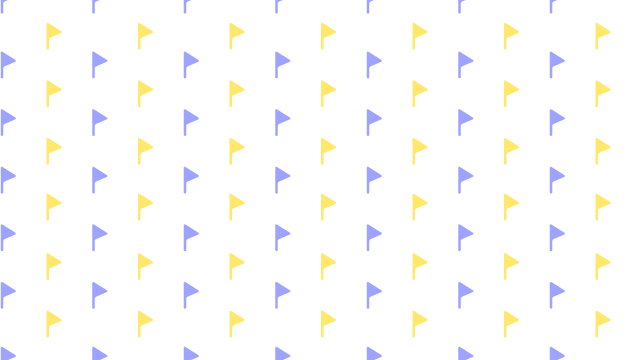
This pattern is drawn by a WebGL 1 fragment shader. Its source:

```glsl
precision highp float;
// Staggered columns of small pennants, alternating blue and yellow on white.
// Each flag is a distance field of half planes joined by rounded intersections;
// a few rows sit slightly off the even pitch.

uniform vec2 u_resolution;

const float GRID_HEIGHT = 432.0;              // design units over the canvas height
const vec2  ORIGIN      = vec2(0.9, 62.0);    // top left of the first blue flag
const vec2  PITCH       = vec2(54.9, 69.1);   // column and row spacing
const float CELL_MARGIN = 6.0;                // room left and above each flag
const float OUTER_PUSH  = 8.7;                // outward shift of the edge blue rows
const float YELLOW_LIFT = 2.2;                // upward shift of one yellow row
const float LIFTED_ROW  = 3.0;

const vec2  APEX         = vec2(19.6, 11.2);  // pennant point before rounding
const float TOP_SLOPE    = 0.63;
const float UNDER_SLOPE  = 0.43;
const float POLE_WIDTH   = 3.0;
const float POLE_HEIGHT  = 32.0;
const float CORNER_ROUND = 2.4;
const float FOOT_ROUND   = 1.4;
const float FILLET       = 2.0;

const vec3 PAPER  = vec3(1.0);
const vec3 BLUE   = vec3(0.62, 0.64, 1.0);
const vec3 YELLOW = vec3(1.0, 0.91, 0.42);

// Intersection with a rounded convex corner
float roundMax(float a, float b, float r) {
    vec2 u = max(vec2(a, b) + r, 0.0);
    return min(-r, max(a, b)) + length(u);
}

// Union with a filleted concave corner
float smoothMin(float a, float b, float k) {
    float h = max(k - abs(a - b), 0.0) / k;
    return min(a, b) - 0.25 * k * h * h;
}

// Signed distance to a flag, top left at zero, y pointing down
float flagDistance(vec2 p) {
    vec2 q = p - APEX;
    float top   = dot(q, normalize(vec2(TOP_SLOPE, -1.0)));
    float under = dot(q, normalize(vec2(UNDER_SLOPE, 1.0)));
    float right = smoothMin(p.x - POLE_WIDTH, under, FILLET);
    float d = roundMax(top, right, CORNER_ROUND);
    d = roundMax(d, -p.x, CORNER_ROUND);
    return roundMax(d, p.y - POLE_HEIGHT, FOOT_ROUND);
}

void main() {
    float unitsPerPixel = GRID_HEIGHT / u_resolution.y;
    vec2 p = vec2(gl_FragCoord.x, u_resolution.y - gl_FragCoord.y) * unitsPerPixel;
    p -= ORIGIN;

    // Column, with yellow ones raised by half a row
    float column = floor((p.x + CELL_MARGIN) / PITCH.x);
    float isYellow = mod(column, 2.0);
    p.x -= column * PITCH.x;
    p.y += isYellow * 0.5 * PITCH.y;

    // Row, with its small departure from the even pitch
    float row = floor((p.y + CELL_MARGIN) / PITCH.y);
    float bluePush = OUTER_PUSH * (step(5.0, row) - step(row, -1.0));
    float yellowLift = -YELLOW_LIFT * (1.0 - step(0.5, abs(row - LIFTED_ROW)));
    p.y -= row * PITCH.y + mix(bluePush, yellowLift, isYellow);

    // Antialiased fill
    float coverage = clamp(0.5 - flagDistance(p) / unitsPerPixel, 0.0, 1.0);
    vec3 ink = mix(BLUE, YELLOW, isYellow);
    gl_FragColor = vec4(mix(PAPER, ink, coverage), 1.0);
}
```
